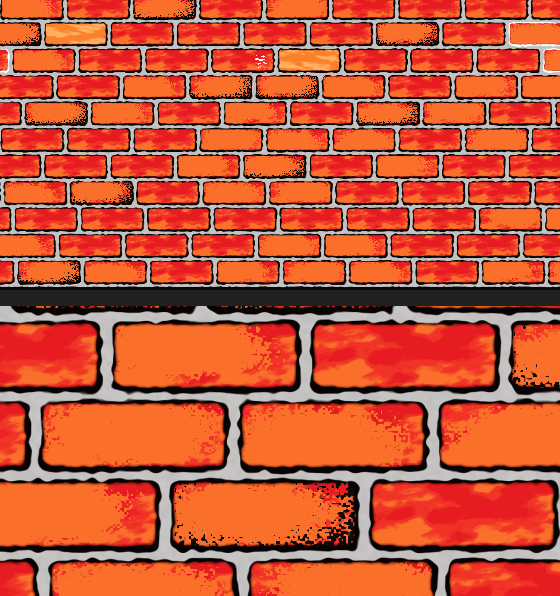
Top: the whole. Bottom: its middle third, enlarged.
A WebGL 2 fragment shader for this texture:

```glsl
#version 300 es
precision highp float;
uniform vec2 u_resolution;
out vec4 fragColor;

float hash(vec2 p) {
    return fract(sin(dot(p, vec2(127.1, 311.7))) * 43758.5453);
}

float noise(vec2 p) {
    vec2 i = floor(p), f = fract(p);
    f = f * f * (3.0 - 2.0 * f);
    return mix(mix(hash(i), hash(i + vec2(1, 0)), f.x),
               mix(hash(i + vec2(0, 1)), hash(i + vec2(1, 1)), f.x), f.y);
}

float fbm(vec2 p) {
    float sum = 0.0, gain = 0.53;
    for (int i = 0; i < 4; i++) {
        sum += gain * noise(p);
        p = mat2(1.6, 1.2, -1.2, 1.6) * p + 7.3;
        gain *= 0.5;
    }
    return sum;
}

float roundedBox(vec2 p, vec2 halfSize, float radius) {
    vec2 d = abs(p) - halfSize + radius;
    return length(max(d, 0.0)) + min(max(d.x, d.y), 0.0) - radius;
}

// Uneven shift of each course, from the bottom up
const float courseShift[11] = float[11](
    22.0, 79.0, 18.0, 3.0, 59.0, -1.0, 32.0, 76.0, 15.0, 59.0, 90.0);

vec3 brickPaint(vec2 q, vec2 id) {
    vec3 red = vec3(0.94, 0.20, 0.15), orange = vec3(0.98, 0.44, 0.17);

    // Brushed patches shared by every brick
    vec2 stroke = vec2(q.x * 0.055 + q.y * 0.05, q.y * 0.13 - q.x * 0.04);
    float patches = fbm(stroke + 3.7) + 0.0012 * (q.y - q.x);
    vec3 color = mix(red, vec3(0.90, 0.11, 0.13), smoothstep(0.46, 0.36, patches));
    color = mix(color, orange, smoothstep(0.50, 0.62, patches));

    // Orange flood with a grainy border on some bricks
    float kind = hash(id + 4.2);
    float grain = noise(q * 0.95 + id * 17.0);
    if (kind > 0.62) {
        vec2 center = vec2(hash(id + 1.3) - 0.6, hash(id + 8.1) - 0.3) * vec2(24.0, 8.0);
        float reach = length((q - center) / vec2(48.0, 18.0));
        reach += 0.35 * (fbm(q * 0.09 + id * 5.0) - 0.5);
        float density = 1.0 - smoothstep(0.55, 1.15, reach);
        color = mix(color, orange, smoothstep(-0.08, 0.08, density - grain));
    }

    // Soot specks toward the lower right of the most worn bricks
    if (kind > 0.93) {
        float soot = smoothstep(0.45, 1.5, length((q + vec2(8, -4)) / vec2(44.0, 17.0)));
        float speck = noise(q * 0.9 + id * 31.0 + 50.0);
        color = mix(color, vec3(0.07, 0.04, 0.04), smoothstep(0.0, 0.12, soot * 0.75 - speck));
    }

    // Two faded bricks with pale streaks
    if (id == vec2(0, 9) || id == vec2(4, 8)) {
        float streak = fbm(vec2(q.x * 0.05, q.y * 0.19 + q.x * 0.015) + id * 3.0);
        color = mix(vec3(0.98, 0.50, 0.16), vec3(1.0, 0.69, 0.38), smoothstep(0.45, 0.68, streak));
    }

    // One chipped brick
    if (id == vec2(3, 8)) {
        float chip = noise(q * vec2(0.38, 0.55) + 9.0) - 0.055 * length(q - vec2(24, 0));
        color = mix(color, vec3(1), smoothstep(0.30, 0.42, chip));
    }
    return color;
}

void main() {
    // The canvas is 400 units tall
    float pixel = 400.0 / u_resolution.y;
    vec2 p = gl_FragCoord.xy * pixel;
    vec2 pitch = vec2(91.5, 36.5);

    // Brick index and position from its center
    float row = floor((p.y - 6.0) / pitch.y);
    float shift = courseShift[clamp(int(row), 0, 10)];
    vec2 cell = (p - vec2(shift, 6.0)) / pitch;
    vec2 id = vec2(floor(cell.x), row);
    vec2 q = (fract(cell) - 0.5) * pitch;

    // Wobbly ink ring, heavier along the bottom
    float outer = roundedBox(q, vec2(43.4, 16.4), 5.0) + 2.2 * (noise(p * 0.24) - 0.5);
    float inner = roundedBox(q - vec2(-0.2, 0.5), vec2(41.6, 14.5), 4.0)
                + 1.3 * (noise(q * 0.3 + 20.0) - 0.5);
    float edge = 0.5 * max(pixel, 0.9);

    // A few outlines at the upper side are white
    bool bleached = id == vec2(7, 9) || id == vec2(8, 8) || id == vec2(-1, 8);
    vec3 ink = bleached ? vec3(1) : vec3(0.03, 0.01, 0.01);

    vec3 mortar = vec3(0.77, 0.76, 0.76) + 0.04 * (noise(p * 0.4) - 0.5);
    vec3 color = mix(ink, mortar, smoothstep(-edge, edge, outer));
    vec3 paint = brickPaint(q, id);
    paint *= mix(vec3(0.72, 0.55, 0.5), vec3(1), smoothstep(0.0, 1.4, -inner));
    color = mix(paint, color, smoothstep(-edge, edge, inner));

    // Dark strip under the lowest course
    float base = p.y - 4.2 - 1.2 * (noise(p * 0.2) - 0.5);
    color = mix(vec3(0.05, 0.03, 0.03), color, smoothstep(-edge, edge, base));
    fragColor = vec4(color, 1.0);
}
```
